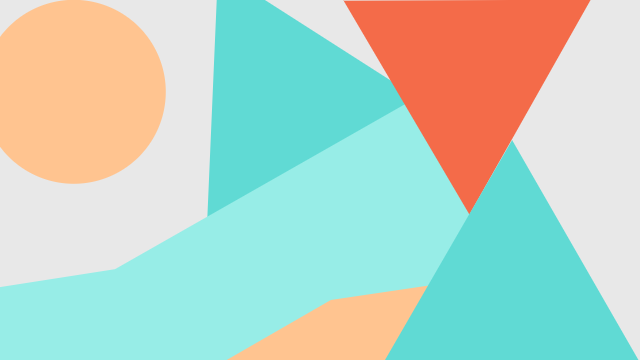
Give the GLSL for this background, as a WebGL 1 fragment shader.

```glsl
precision highp float;
// Flat geometric composition: a disc, three triangles and a bent diagonal band.
// Each shape is a signed distance made of half-planes or a circle, painted
// back to front with smooth edges. Units are canvas heights.
uniform vec2 u_resolution;

// Signed distance to the line a-b, negative on the left when going from a to b.
float halfPlane(vec2 p, vec2 a, vec2 b) {
  vec2 along = normalize(b - a);
  return dot(p - a, vec2(along.y, -along.x));
}

// Triangle with counter-clockwise corners.
float triangle(vec2 p, vec2 a, vec2 b, vec2 c) {
  return max(max(halfPlane(p, a, b), halfPlane(p, b, c)), halfPlane(p, c, a));
}

// Paints a colour where the distance is negative, softened over one pixel.
vec3 paint(vec3 base, vec3 color, float dist) {
  return mix(base, color, clamp(0.5 - dist * u_resolution.y, 0.0, 1.0));
}

void main() {
  vec2 p = gl_FragCoord.xy / u_resolution.y;

  vec3 paper = vec3(0.91);
  vec3 aqua = vec3(0.592, 0.929, 0.906);
  vec3 teal = vec3(0.376, 0.855, 0.831);
  vec3 peach = vec3(1.0, 0.769, 0.565);
  vec3 coral = vec3(0.957, 0.42, 0.286);

  // Disc in the upper left
  vec3 color = paint(paper, peach, length(p - vec2(0.205, 0.745)) - 0.2555);

  // Rear triangle, its base hidden by the band
  color = paint(color, teal,
    triangle(p, vec2(0.6056, 1.0834), vec2(0.5744, 0.36), vec2(1.2, 0.703)));

  // Band: the area under a rising edge that bends upward
  vec2 bandBend = vec2(0.3195, 0.2523);
  float band = min(halfPlane(p, bandBend, vec2(0.0, 0.2025)),
                   halfPlane(p, vec2(1.125, 0.7106), bandBend));
  color = paint(color, aqua, max(band, p.x - 1.304));

  // Low mound: the area under an edge that flattens out
  vec2 moundBend = vec2(0.919, 0.1667);
  float mound = max(halfPlane(p, moundBend, vec2(0.6296, 0.0)),
                    halfPlane(p, vec2(1.185, 0.206), moundBend));
  color = paint(color, peach, max(mound, p.x - 1.304));

  // Hanging triangle, then the standing one that shares its slanted side
  color = paint(color, coral,
    triangle(p, vec2(0.9545, 0.998), vec2(1.304, 0.404), vec2(1.641, 1.001)));
  color = paint(color, teal,
    triangle(p, vec2(1.0694, 0.0), vec2(1.7735, 0.0), vec2(1.4225, 0.611)));

  gl_FragColor = vec4(color, 1.0);
}
```
